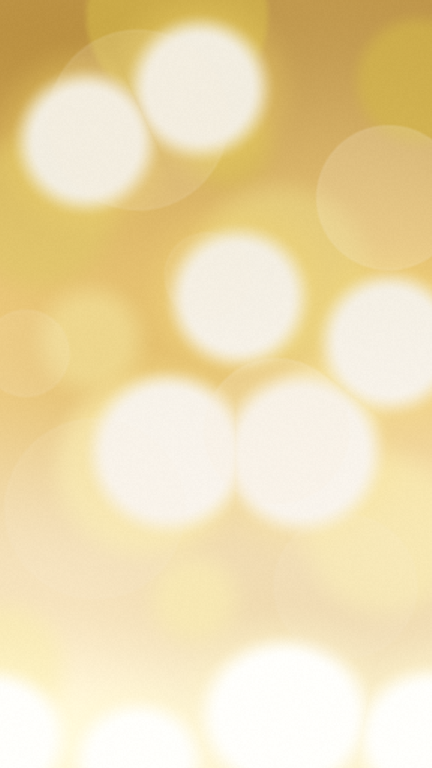
This background is drawn by a Shadertoy shader. Its source:

```glsl
// Warm golden bokeh: soft white lights with yellow halos over a vertical gradient.
// Gold discs, white lights and faint crisp lens discs are strewn by looped
// sine and fract sequences; layered sines vary the ground. Unit: canvas width.

#define GOLD_COUNT 11
#define VEIL_COUNT 7
#define LIGHT_SOFT 0.032
#define HALO_WIDTH 0.085
#define HALO_AMOUNT 0.62
#define GOLD_AMOUNT 0.62
#define VEIL_AMOUNT 0.15
#define GRAIN_AMOUNT 0.012

float hash(vec2 cell) {
    vec3 q = fract(cell.xyx * 0.1031);
    q += dot(q, q.yzx + 33.33);
    return fract((q.x + q.y) * q.z);
}

// Filled disc from its signed distance, with an edge of the given half width
float disc(float dist, float soft) {
    return 1.0 - smoothstep(-soft, soft, dist);
}

// Ochre at the top, honey in the middle, cream at the bottom
vec3 ground(vec2 p) {
    vec3 col = mix(vec3(1.00, 0.97, 0.86), vec3(0.95, 0.87, 0.71), smoothstep(0.05, 0.40, p.y));
    col = mix(col, vec3(0.91, 0.77, 0.46), smoothstep(0.45, 1.00, p.y));
    col = mix(col, vec3(0.75, 0.59, 0.29), smoothstep(1.05, 1.75, p.y));
    float drift = sin(p.x * 5.0 + p.y * 2.3 + 0.6) + 0.6 * sin(p.y * 7.1 - p.x * 3.7);
    return col + drift * vec3(0.012, 0.016, 0.024);
}

// Translucent coloured discs, crisper and more olive towards the top
vec3 addGold(vec3 col, vec2 p) {
    for (int i = 0; i < GOLD_COUNT; i++) {
        float k = float(i);
        vec2 centre = vec2(fract(0.41 + 0.56 * k), 1.74 - 0.15 * k);
        float radius = 0.15 + 0.06 * cos(1.7 * k);
        float soft = mix(0.012, 0.045, min(k * 0.5, 1.0));
        vec3 tint = mix(vec3(0.98, 0.93, 0.70), vec3(0.83, 0.72, 0.29),
                        smoothstep(0.75, 1.60, centre.y));
        float mask = disc(length(p - centre) - radius, soft);
        col = mix(col, tint, GOLD_AMOUNT * mask);
    }
    return col;
}

// Gather a light as x: white core, y: yellow halo
void gather(inout vec2 light, float dist) {
    light.x = max(light.x, disc(dist, LIGHT_SOFT));
    light.y = max(light.y, disc(dist - 0.02, HALO_WIDTH));
}

vec3 addLights(vec3 col, vec2 p) {
    // Three staggered pairs across the middle and top
    vec2 light = vec2(0.0);
    for (int i = 0; i < 6; i++) {
        float row = float(i / 2), side = float(i % 2);
        float sway = sin(2.2 * row);
        vec2 centre = vec2(0.39 + 0.2 * sway, 0.73 + 0.36 * row);
        centre += side * vec2(0.31 + 0.05 * sway, -0.13 * sway);
        float radius = 0.148 + 0.024 * max(1.0 - row, 0.0);
        gather(light, length(p - centre) - radius);
    }
    vec3 halo = mix(vec3(0.98, 0.91, 0.66), vec3(0.94, 0.83, 0.42), smoothstep(0.5, 1.5, p.y));
    vec3 core = mix(vec3(0.975, 0.955, 0.925), vec3(0.95, 0.93, 0.88), smoothstep(0.6, 1.4, p.y));
    col = mix(col, halo, HALO_AMOUNT * light.y);
    col = mix(col, core, light.x);

    // A brighter row along the bottom edge
    light = vec2(0.0);
    for (int i = 0; i < 4; i++) {
        float k = float(i), sway = sin(4.2 * k);
        vec2 centre = vec2(-0.02 + 0.34 * k, 0.07 + 0.06 * sway);
        vec2 offset = (p - centre) * vec2(0.9, 1.0);
        gather(light, length(offset) - 0.145 - 0.025 * sway);
    }
    col = mix(col, vec3(1.0, 0.965, 0.80), HALO_AMOUNT * light.y);
    return mix(col, vec3(1.0, 0.998, 0.985), light.x);
}

// Faint pale discs with a crisp edge and a slightly brighter rim
vec3 addVeils(vec3 col, vec2 p) {
    for (int i = 0; i < VEIL_COUNT; i++) {
        float k = float(i);
        vec2 centre = vec2(fract(0.32 + 0.58 * k), 1.5 - 0.18 * k);
        float dist = length(p - centre) - 0.15 - 0.06 * cos(1.26 * k);
        float rim = disc(abs(dist + 0.005), 0.007);
        float mask = disc(dist, 0.004) * (VEIL_AMOUNT + 0.06 * sin(2.0 * k));
        col = mix(col, vec3(0.975, 0.93, 0.86), mask + 0.05 * rim);
    }
    return col;
}

void mainImage(out vec4 fragColor, in vec2 fragCoord) {
    vec2 p = fragCoord / iResolution.x;
    vec3 col = ground(p);
    col = addGold(col, p);
    col = addLights(col, p);
    col = addVeils(col, p);
    col += GRAIN_AMOUNT * (hash(floor(p * 288.0)) - 0.5);
    fragColor = vec4(clamp(col, 0.0, 1.0), 1.0);
}
```
